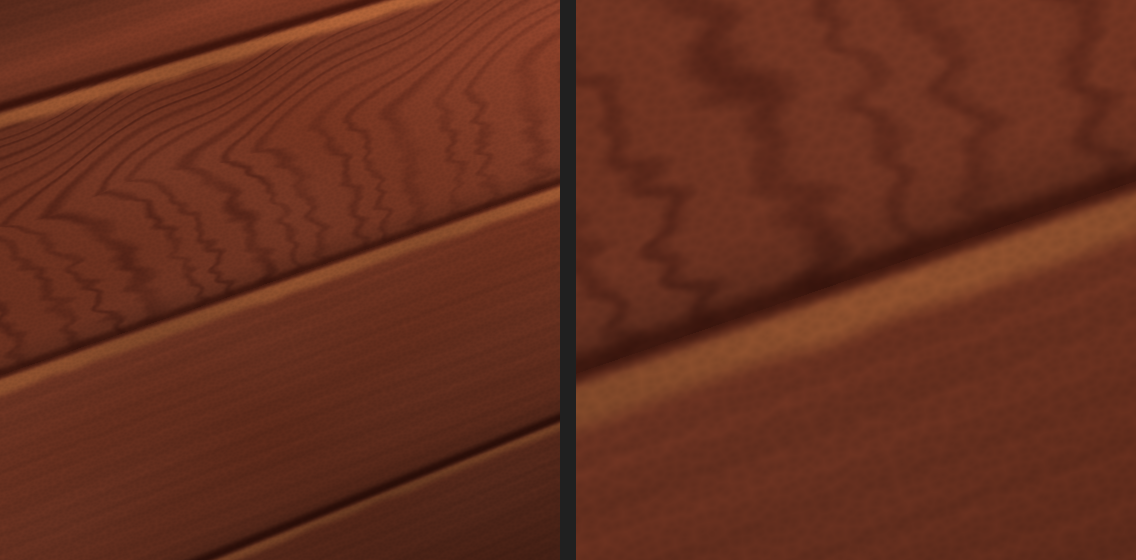
Left: the whole. Right: its middle third, enlarged.
A WebGL 1 fragment shader for this texture:

```glsl
precision highp float;
// Slanted reddish wooden boards with bevelled seams; one board shows arched growth rings.
uniform vec2 u_resolution;

vec2 hash2(vec2 c) {
  return fract(sin(vec2(dot(c, vec2(12.7, 31.1)), dot(c, vec2(26.9, 18.3)))) * 4375.5);
}

// Distance to the nearest scattered point
float cellular(vec2 p) {
  vec2 cell = floor(p), local = fract(p);
  float nearest = 1.5;
  for (int j = -1; j <= 1; j++) {
    for (int i = -1; i <= 1; i++) {
      vec2 o = vec2(float(i), float(j));
      nearest = min(nearest, length(o + hash2(cell + o) - local));
    }
  }
  return nearest;
}

// Soft irregular field between about -1 and 1
float waves(vec2 p) {
  return 0.5 * sin(p.x + 1.7 * sin(p.y * 0.8))
       + 0.3 * sin(p.y * 1.9 + 1.3 * sin(p.x * 1.3 + 2.0))
       + 0.2 * sin(p.x * 2.7 - p.y * 2.3 + 1.0);
}

// Arches with their tips to the left: long upper limbs, jagged lower limbs
float archedRings(float x, float across) {
  float right = smoothstep(0.3, 0.9, x);
  float tip = 0.44 + 0.06 * right + 0.02 * sin(x * 19.0);
  float above = max(tip - across, 0.0);
  float below = max(across - tip, 0.0);
  float g = x - mix(2.9, 1.9, right) * pow(above + 0.001, 1.7);
  g -= mix(0.28, 0.05, right) * (sqrt(below + 0.003) - 0.055);

  // Jagged wobble, strongest on the lower limbs
  float jag = smoothstep(-0.12, 0.2, across - tip);
  g += (0.003 + 0.013 * jag) * waves(vec2(across * 42.0 + x * 9.0, x * 24.0 - across * 13.0));
  g += 0.004 * jag * sin(across * 88.0 + 4.0 * sin(x * 17.0));
  g += 0.012 * sin(g * 31.0);

  float phase = fract(g * 13.2 + 0.3);
  float line = smoothstep(0.25, 0.5, phase) * (1.0 - smoothstep(0.5, 0.82, phase));
  float strength = 0.75 + 0.3 * waves(vec2(g * 23.0, across * 9.0 + x * 5.0));
  return line * strength * mix(1.0, 0.65, right);
}

// Faint streaks along the board
float straightGrain(float x, float board) {
  float bend = board * 78.0 + 1.2 * sin(x * 3.1 + board * 4.0);
  float streaks = 0.5 * sin(bend + 1.5 * sin(board * 23.0));
  streaks += 0.3 * sin(bend * 2.3 + 0.8 * sin(x * 7.0));
  return streaks + 0.25 * waves(vec2(board * 45.0, x * 4.0));
}

void main() {
  vec2 p = gl_FragCoord.xy / u_resolution;

  // Board coordinate: whole numbers lie on the slightly fanned seams
  float board = (0.805 + 0.29 * p.x - p.y) / (0.4755 - 0.054 * p.x);
  float row = floor(board);
  float across = board - row;

  // Light falls off towards the lower right and the upper left corner
  float light = 0.83 + 0.15 * p.y + p.x * (0.5 * p.y - 0.27);
  light -= 0.24 * smoothstep(0.1, 0.36, -board) * (1.0 - smoothstep(0.1, 0.75, p.x));

  // Wood body
  vec3 wood = vec3(0.465, 0.214, 0.138) + 0.012 * waves(p * vec2(7.0, 11.0));
  if (row == 0.0) {
    vec3 ring = vec3(0.315, 0.125, 0.083);
    wood = mix(wood, ring, 0.72 * archedRings(p.x, across));
    wood *= 1.0 - 0.1 * smoothstep(0.35, 0.08, across);
  } else {
    wood *= 1.0 + 0.045 * straightGrain(p.x, board);
  }

  // Bevelled seam: soft shade, dark gap, worn bright edge
  float seamRow = floor(board + 0.5);
  float s = board - seamRow;
  float shade = smoothstep(-0.12, -0.01, s) * (1.0 - step(0.0, s));
  wood *= 1.0 - 0.14 * shade;

  float wear = 0.006 * waves(vec2(p.x * 38.0, seamRow * 5.0 + p.x * 21.0));
  float width = seamRow > 1.5 ? 0.055 : 0.08;
  float edge = smoothstep(0.004, 0.03, s)
             * (1.0 - smoothstep(width - 0.028, width + 0.012, s + wear));
  vec3 bevel = vec3(0.61, 0.345, 0.195) * (1.0 + 0.05 * sin(p.x * 13.0 + seamRow));
  wood = mix(wood, bevel, 0.9 * edge);

  float gap = smoothstep(-0.04, -0.008, s) * (1.0 - smoothstep(-0.002, 0.022, s));
  float depth = seamRow == 1.0 ? 0.7 : 0.92;
  wood = mix(wood, vec3(0.22, 0.07, 0.04), depth * gap);

  // Fine pores and speckle
  float pores = cellular(mat2(0.94, -0.34, 0.34, 0.94) * p * vec2(130.0, 170.0)) - 0.45;
  gl_FragColor = vec4(wood * light * (1.0 + 0.09 * pores), 1.0);
}
```
